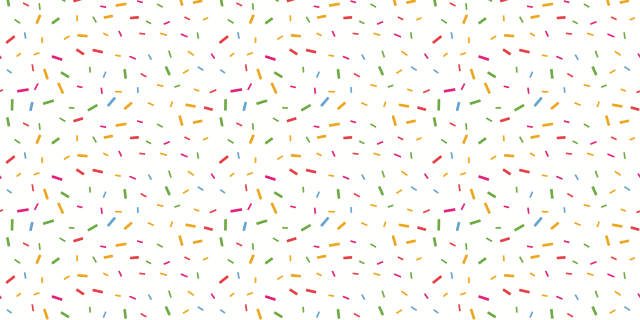
Reproduce this pattern procedurally as a Shadertoy shader.

```glsl
const vec3 PAPER  = vec3(1.0, 1.0, 0.995);
const vec3 ORANGE = vec3(0.93, 0.65, 0.12);
const vec3 GREEN  = vec3(0.43, 0.67, 0.27);
const vec3 RED    = vec3(0.90, 0.25, 0.28);
const vec3 PINK   = vec3(0.89, 0.13, 0.47);
const vec3 BLUE   = vec3(0.40, 0.64, 0.82);

// Cells in one repeating tile, and the tile size in canvas heights
const vec2 TILE_CELLS = vec2(11.0, 7.0);
const vec2 TILE_SIZE  = vec2(0.6667, 0.375);

// Three random values in 0..1 for a cell and a seed
vec3 hash3(vec2 cell, float seed) {
    vec3 p = fract(vec3(cell, seed) * vec3(0.1031, 0.1030, 0.0973) + 0.137);
    p += dot(p, p.yxz + 33.33);
    return fract((p.xxy + p.yzz) * p.zyx);
}

vec3 sprinkleColor(float pick) {
    if (pick < 0.27) return ORANGE;
    if (pick < 0.48) return GREEN;
    if (pick < 0.68) return RED;
    if (pick < 0.86) return PINK;
    return BLUE;
}

// Mostly gentle slopes either way, with some steep sprinkles
float sprinkleAngle(float pick, float side, bool isBlue) {
    float steepShare = isBlue ? 0.8 : 0.25;
    float angle = pick < steepShare
        ? mix(0.85, 1.6, pick / steepShare)
        : mix(0.02, 0.72, (pick - steepShare) / (1.0 - steepShare));
    return side < 0.58 ? -angle : angle;
}

float roundedBox(vec2 p, vec2 halfSize, float radius) {
    vec2 d = abs(p) - halfSize + radius;
    return length(max(d, 0.0)) + min(max(d.x, d.y), 0.0) - radius;
}

vec2 rotate(vec2 p, float angle) {
    float c = cos(angle), s = sin(angle);
    return vec2(c * p.x + s * p.y, c * p.y - s * p.x);
}

// Lays the sprinkle of one cell over the colour below
vec3 addSprinkle(vec3 below, vec2 offset, vec2 cell, float softness) {
    vec3 place = hash3(cell, 3.0);
    vec3 look  = hash3(cell, 17.0);
    vec3 turn  = hash3(cell, 41.0);

    vec2 cellSize = TILE_SIZE / TILE_CELLS;
    vec2 p = offset - (place.xy - 0.5) * cellSize * vec2(0.42, 0.46);
    p = rotate(p, sprinkleAngle(turn.x, turn.y, look.x >= 0.86));

    // Small thin grains and larger thick ones
    float large = step(0.6, look.y);
    vec2 halfSize = mix(vec2(0.0103, 0.0026), vec2(0.0163, 0.0042), large);
    halfSize.x *= mix(0.82, 1.12, look.z);

    float d = roundedBox(p, halfSize, halfSize.y * 0.6);
    float cover = 1.0 - smoothstep(-0.5 * softness, 0.5 * softness, d);
    return mix(below, sprinkleColor(look.x), cover);
}

void mainImage(out vec4 fragColor, in vec2 fragCoord) {
    vec2 uv = fragCoord / iResolution.y;
    float softness = max(0.0035, 1.3 / iResolution.y);
    vec2 cellSize = TILE_SIZE / TILE_CELLS;
    vec2 grid = uv / cellSize;
    vec3 color = PAPER;

    // Neighbouring rows are shifted against each other
    for (int j = -1; j <= 1; j++) {
        float row = floor(grid.y) + float(j);
        float tileRow = mod(row, TILE_CELLS.y);
        float shift = fract(tileRow * 0.43);
        float column = floor(grid.x - shift);

        for (int i = -1; i <= 1; i++) {
            vec2 cell = vec2(column + float(i), row);
            vec2 center = cell + 0.5 + vec2(shift, 0.0);
            vec2 offset = (grid - center) * cellSize;
            color = addSprinkle(color, offset, mod(cell, TILE_CELLS), softness);
        }
    }
    fragColor = vec4(color, 1.0);
}
```
